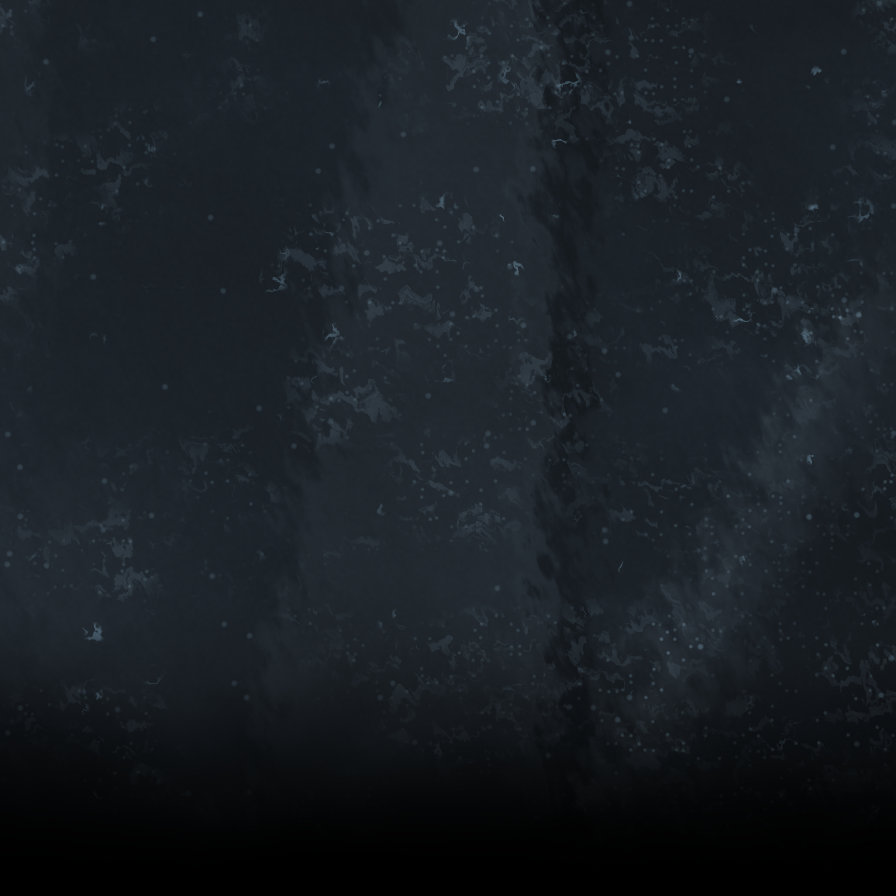
This texture is drawn by a Shadertoy shader. Its source:

```glsl
// Dark blue-black glazed surface with ragged sheen bands, pale scuffs and a shadowed foot.

float hash(vec2 p) {
    vec3 q = fract(p.xyx * 0.1031);
    q += dot(q, q.yzx + 33.33);
    return fract((q.x + q.y) * q.z);
}

float noise(vec2 p) {
    vec2 i = floor(p), f = fract(p);
    f = f * f * (3.0 - 2.0 * f);
    return mix(mix(hash(i), hash(i + vec2(1, 0)), f.x),
               mix(hash(i + vec2(0, 1)), hash(i + vec2(1, 1)), f.x), f.y);
}

float fbm(vec2 p) {
    float sum = 0.0, amp = 0.53;
    for (int i = 0; i < 4; i++) {
        sum += amp * noise(p);
        p = mat2(1.6, 1.2, -1.2, 1.6) * p + 17.3;
        amp *= 0.5;
    }
    return sum;
}

// Thin broken curls, at most one in each grid cell
float curls(vec2 uv, float cells, float share) {
    vec2 id = floor(uv * cells);
    vec2 centre = 0.3 + 0.4 * vec2(hash(id + 3.0), hash(id + 57.0));
    float radius = mix(0.13, 0.3, hash(id + 91.0));
    float spot = 1.0 - smoothstep(radius * 0.5, radius, length(fract(uv * cells) - centre));
    float line = abs(fbm(uv * cells * 4.0 + 40.0) - 0.5);
    float gaps = smoothstep(0.35, 0.65, noise(uv * 90.0 + 8.0));
    float strength = step(hash(id), share) * mix(0.3, 1.0, hash(id + 21.0));
    return spot * gaps * strength * (1.0 - smoothstep(0.015, 0.075, line));
}

// Tiny round specks
float specks(vec2 uv, float cells, float share) {
    vec2 id = floor(uv * cells);
    vec2 centre = 0.35 + 0.3 * vec2(hash(id + 5.0), hash(id + 37.0));
    float d = length(fract(uv * cells) - centre);
    return step(hash(id + 11.0), share) * (1.0 - smoothstep(0.1, 0.34, d));
}

void mainImage(out vec4 fragColor, in vec2 fragCoord) {
    vec2 uv = fragCoord / iResolution.xy;

    // Small upright flakes break up the edges of the reflections
    vec2 slanted = uv + vec2(0.3 * uv.y, 0.0);
    vec2 flake = vec2(fbm(slanted * vec2(75, 38)), fbm(slanted * vec2(70, 42) + 31.0)) - 0.5;
    float cloud = fbm(uv * vec2(5, 7) + 4.0) - 0.5;
    vec2 p = uv + flake * vec2(0.1, 0.12) + cloud * 0.04;

    // Wide central reflection with a bright right ridge and a dark groove
    float leftEdge = 0.26 + 0.17 * uv.y;
    float middle = smoothstep(-0.025, 0.025, p.x - leftEdge)
                 * (1.0 - smoothstep(0.595, 0.618, p.x));
    float ridge = exp(-pow((p.x - 0.595) / 0.018, 2.0));
    float groove = exp(-pow((p.x - 0.637) / 0.02, 2.0));

    // Slanting reflection on the right, dim patches on the left
    float across = p.x - 0.62 - 0.53 * p.y;
    float slant = exp(-pow(across / 0.055, 2.0)) * (1.0 - smoothstep(0.62, 0.78, uv.y));
    float corner = smoothstep(0.02, 0.12, across) * (1.0 - smoothstep(0.35, 0.6, uv.y));
    float leftPatch = exp(-dot((p - vec2(0.06, 0.38)) * vec2(7, 8), (p - vec2(0.06, 0.38)) * vec2(7, 8)));
    float leftRim = (1.0 - smoothstep(0.02, 0.07, p.x)) * smoothstep(0.5, 0.75, uv.y);

    float sheen = 0.85 * middle + 0.3 * ridge + 1.1 * slant + 0.75 * leftPatch + 0.6 * leftRim;
    sheen += flake.x * (0.25 + 1.1 * ridge + 2.2 * slant + 0.5 * leftPatch);
    vec3 color = mix(vec3(0.106, 0.131, 0.156), vec3(0.138, 0.167, 0.194), clamp(sheen, -0.4, 1.7));
    color *= 1.0 + 0.28 * cloud - 0.2 * groove - 0.22 * corner;

    // Clustered scuffs
    float cluster = smoothstep(0.42, 0.7, fbm(uv * vec2(8, 11) + 60.0));
    cluster = min(cluster + 0.5 * slant + 0.4 * corner, 1.0);
    float scuff = smoothstep(0.55, 0.72, fbm(uv * vec2(62, 90) + flake * 3.0));
    color += vec3(0.055, 0.068, 0.075) * scuff * cluster;

    // Pale curls and specks
    float marks = curls(uv, 15.0, 0.36) + 0.5 * curls(uv + 0.37, 27.0, 0.3) * (0.3 + cluster);
    float dots = specks(uv, 120.0, 0.12) * cluster + specks(uv + 0.21, 75.0, 0.015);
    color += vec3(0.17, 0.23, 0.26) * marks;
    color += vec3(0.13, 0.17, 0.19) * dots * (0.55 + 0.6 * slant + 0.4 * corner);

    // Fine grain, then the shadow at the foot
    color *= 0.97 + 0.06 * noise(uv * 260.0);
    color *= smoothstep(0.02, 0.33, uv.y + 0.05 * cloud);
    fragColor = vec4(color, 1.0);
}
```
